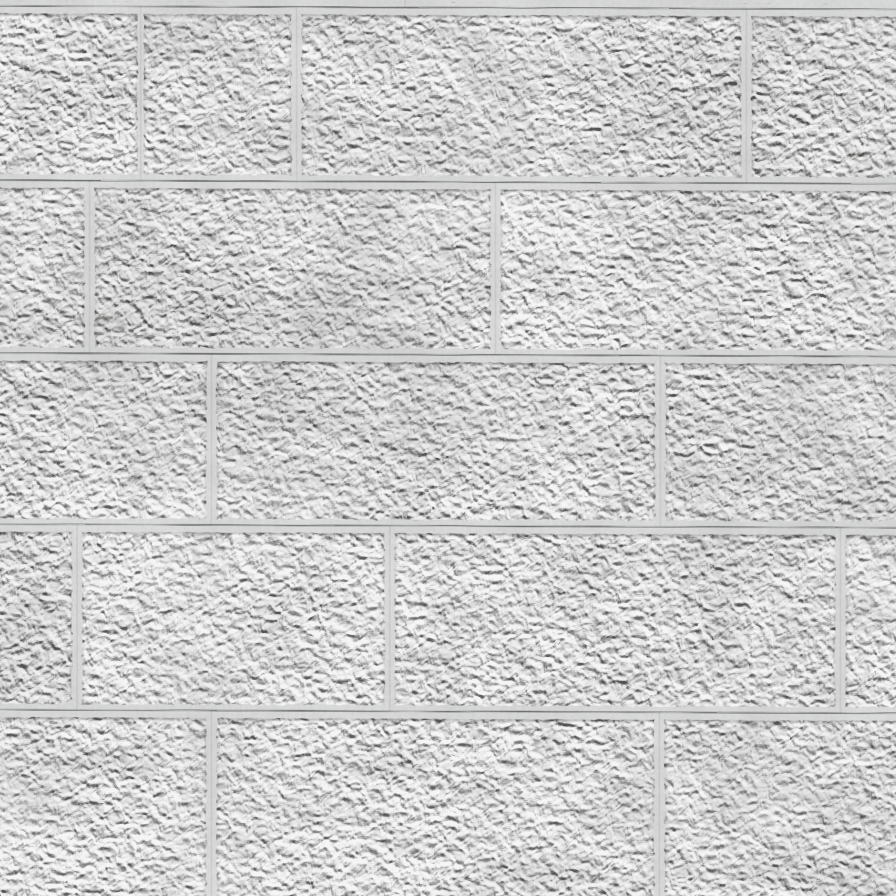
Reproduce this texture procedurally as a three.js fragment shader.

```glsl
// Pale wall of rough-hewn blocks in five uneven courses, with flat margins and
// hairline joints. Each course gives its own joint positions; the rough faces
// are layered noise lit from above by comparing heights along the light.

varying vec2 vUv;

const float NONE = 9.0;          // joint position outside the wall
const float SOFT = 0.0011;       // edge smoothing
const vec3 MARGIN = vec3(0.835, 0.837, 0.84);
const vec2 GRAIN = vec2(146.0, 196.0);
const vec2 LIGHT = vec2(0.0010, 0.0033);

struct Course {
  float id;
  float base;
  float top;
  vec4 joints;                   // w holds a narrower joint
};

float hash(vec2 p) {
  vec3 q = fract(vec3(p.xyx) * 0.1031);
  q += dot(q, q.yzx + 33.33);
  return fract((q.x + q.y) * q.z);
}

float noise(vec2 p) {
  vec2 i = floor(p);
  vec2 f = fract(p);
  f = f * f * (3.0 - 2.0 * f);
  float low = mix(hash(i), hash(i + vec2(1.0, 0.0)), f.x);
  float high = mix(hash(i + vec2(0.0, 1.0)), hash(i + 1.0), f.x);
  return mix(low, high, f.y);
}

// Hammered stone height: coarse lumps with finer chips on top
float stoneHeight(vec2 p) {
  vec2 q = p * GRAIN;
  q += 0.9 * vec2(noise(q * 0.6 + 17.0), noise(q * 0.6 + 51.0));
  float height = 0.0;
  float size = 0.85;
  for (int i = 0; i < 3; i++) {
    height += size * noise(q);
    q = mat2(0.96, 0.28, -0.28, 0.96) * q * 1.9 + 23.0;
    size *= 0.5;
  }
  return height;
}

// Course heights and vertical joints, from the bottom up
Course courseAt(float y) {
  if (y < 0.206) return Course(0.0, -0.03, 0.206, vec4(0.236, 0.736, NONE, NONE));
  if (y < 0.413) return Course(1.0, 0.206, 0.413, vec4(0.086, 0.435, 0.938, NONE));
  if (y < 0.604) return Course(2.0, 0.413, 0.604, vec4(0.236, 0.737, NONE, NONE));
  if (y < 0.797) return Course(3.0, 0.604, 0.797, vec4(0.100, 0.553, NONE, NONE));
  if (y < 0.9915) return Course(4.0, 0.797, 0.9915, vec4(0.331, 0.833, NONE, 0.157));
  return Course(5.0, 0.9915, 1.005, vec4(0.452, NONE, NONE, NONE));
}

float line(float dist, float halfWidth) {
  return 1.0 - smoothstep(halfWidth - SOFT * 0.5, halfWidth + SOFT, dist);
}

// Brightness of the rough face; shaded slopes fall off faster than lit ones rise
float stoneTone(vec2 p) {
  float slope = stoneHeight(p) - stoneHeight(p + LIGHT);
  slope *= 0.8 + 0.4 * noise(p * 9.0 + 4.0);
  float tone = 0.848 + slope * (slope < 0.0 ? 0.74 : 0.27);
  return clamp(tone, 0.33, 0.95);
}

vec3 stoneColor(float tone) {
  return tone * vec3(1.0, 1.0, mix(0.975, 1.008, tone));
}

// Slow drift of tone across the wall, in two scales
float broadTone(vec2 p) {
  return 0.06 * (noise(p * 5.0 + 2.0) - 0.5) + 0.08 * (noise(p * vec2(26.0, 34.0)) - 0.5);
}

void main() {
  // Courses sink slightly toward the right
  vec2 p = vUv;
  p.y += 0.004 * (p.x - 0.5);
  Course c = courseAt(p.y);

  // Distances to joints and to the worn edge of the rough face
  vec4 gaps = abs(p.x - c.joints);
  float side = min(min(gaps.x, gaps.y), gaps.z);
  float above = c.top - p.y;
  float below = p.y - c.base;
  float wear = 0.0024 * (noise(p * vec2(190.0, 230.0)) - 0.5);
  float sideInset = min(side - 0.0058, gaps.w - 0.0036) + wear;
  float topInset = above - 0.0085 + wear * 0.6;
  float inset = min(sideInset, min(topInset, below - 0.0068 + wear));

  // Rough face with a small tone shift per block
  float block = dot(step(c.joints, vec4(p.x)), vec4(1.0));
  float shift = 0.03 * (hash(vec2(block, c.id) + 7.0) - 0.5);
  float tone = stoneTone(p) + shift + broadTone(p);

  // Shadow under the upper margin and chisel marks along the sides
  float broken = 0.4 + 0.6 * noise(p * vec2(75.0, 40.0));
  tone -= 0.3 * broken * (1.0 - smoothstep(0.0, 0.0045, topInset));
  float chisel = noise(vec2(p.x * 60.0, p.y * 260.0));
  tone -= 0.16 * chisel * (1.0 - smoothstep(0.0, 0.004, sideInset));
  vec3 stone = stoneColor(clamp(tone, 0.32, 0.96));

  // Flat margin, faintly grained, with hairline joints
  vec3 flatBand = MARGIN + 0.025 * (noise(p * 320.0) - 0.5) + 0.4 * broadTone(p);
  float crack = 0.08 + 0.32 * noise(vec2(p.x * 24.0, c.id * 5.0));
  flatBand -= crack * line(min(above, below), 0.0008);
  flatBand -= 0.05 * line(min(side, gaps.w), 0.0007);

  gl_FragColor = vec4(mix(flatBand, stone, smoothstep(-SOFT, SOFT, inset)), 1.0);
}
```
